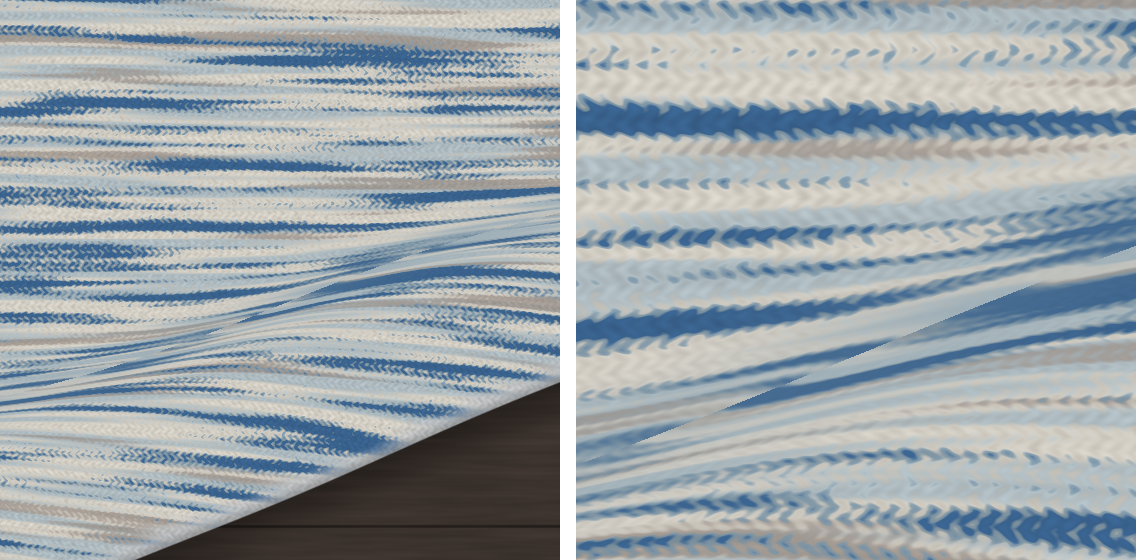
Left, the full canvas; right, a detail of the centre.
Reproduce this texture procedurally as a WebGL 1 fragment shader.

```glsl
precision highp float;
uniform vec2 u_resolution;

#define STRIPE_FREQ 36.0
#define THREAD_FREQ 92.0
#define KNIT_FREQ 84.0
#define ROW_FREQ 54.0
#define KNIT_DEPTH 0.05
#define PINCH_ABOVE 0.0013
#define PINCH_BELOW 0.0022
#define FOLD_WIDTH 0.02
#define SEAM_Y 0.06

const float TAU = 6.28318;
const vec3 CREAM = vec3(0.83, 0.81, 0.77);
const vec3 PALE = vec3(0.68, 0.73, 0.75);
const vec3 TAUPE = vec3(0.61, 0.57, 0.54);
const vec3 STEEL = vec3(0.46, 0.56, 0.63);
const vec3 BLUE = vec3(0.22, 0.38, 0.55);
const vec3 RIM = vec3(0.74, 0.75, 0.76);
const vec3 WOOD = vec3(0.22, 0.187, 0.168);

vec2 gradientAt(vec2 cell) {
  vec3 p = fract(cell.xyx * vec3(0.1031, 0.1030, 0.0973));
  p += dot(p, p.yzx + 33.33);
  float angle = TAU * fract((p.x + p.y) * p.z);
  return vec2(cos(angle), sin(angle));
}

float gradientNoise(vec2 p) {
  vec2 i = floor(p), f = fract(p);
  vec2 w = f * f * f * (f * (f * 6.0 - 15.0) + 10.0);
  vec2 e = vec2(1.0, 0.0);
  float low = mix(dot(gradientAt(i), f), dot(gradientAt(i + e), f - e), w.x);
  float high = mix(dot(gradientAt(i + e.yx), f - e.yx),
                   dot(gradientAt(i + 1.0), f - 1.0), w.x);
  return mix(low, high, w.y);
}

float foldLine(float x) {
  return 0.29 + 0.33 * x - 0.012 * sin(TAU * x);
}

float rugEdge(float x) {
  return 0.42 * (x - 0.247) + 0.003 * sin(9.0 * x);
}

// x: coordinate across the stripes, y: how strongly they are squeezed
vec2 stripeFlow(vec2 p) {
  float d = p.y - foldLine(p.x);
  float soft = sqrt(d * d + FOLD_WIDTH * FOLD_WIDTH);
  float above = step(0.0, d);
  float pinch = mix(PINCH_BELOW, PINCH_ABOVE, above);
  float v = mix(p.y + 0.13 * p.x + pinch / soft + 3.0,
                p.y + 0.02 * p.x - pinch / soft, above);
  v += 0.003 * gradientNoise(vec2(p.x * 3.0, v * 7.0));
  return vec2(v, 1.0 + pinch / (soft * soft));
}

vec3 rugColor(vec2 p) {
  vec2 flow = stripeFlow(p);
  float v = flow.x;
  float detail = 1.0 / flow.y;

  // Chevron knit and loose fibres
  float chevron = abs(fract(v * ROW_FREQ) - 0.5);
  float knit = cos(TAU * (KNIT_FREQ * p.x + 1.4 * chevron)) * detail;
  float fibre = gradientNoise(vec2(p.x * 80.0, v * 150.0)) * detail;
  float stipple = KNIT_DEPTH * 1.6 * knit + 0.22 * fibre;

  // Stripes, broken lengthwise
  float broad = gradientNoise(vec2(p.x * 1.7 + 4.3, v * STRIPE_FREQ));
  float thin = gradientNoise(vec2(p.x * 3.2, v * THREAD_FREQ + 17.0)) * sqrt(detail);
  float breaks = gradientNoise(vec2(p.x * 7.0, v * STRIPE_FREQ + 51.0));
  float ink = broad + 0.42 * thin + 0.22 * breaks + stipple;
  float warm = gradientNoise(vec2(p.x * 1.3 + 9.0, v * 23.0 + 80.0)) + 0.35 * thin;
  float cool = gradientNoise(vec2(p.x * 2.0, v * 48.0 + 140.0)) + 0.4 * thin;
  float blur = 0.05 + 0.012 * flow.y;

  vec3 color = mix(CREAM, PALE, smoothstep(-0.14, 0.16, cool + stipple));
  color = mix(color, TAUPE, 0.8 * smoothstep(0.14, 0.3, warm + 0.6 * stipple));
  color = mix(color, STEEL, 0.85 * smoothstep(0.12 - blur, 0.12 + blur, ink));
  color = mix(color, BLUE, smoothstep(0.25 - blur, 0.25 + blur, ink));

  // Shaded crease and plain rolled rim
  float d = p.y - foldLine(p.x);
  color = mix(color, STEEL, 0.22 * exp(-d * d / 0.0012));
  float rim = p.y - rugEdge(p.x);
  color = mix(color, RIM, 0.85 * (1.0 - smoothstep(0.012, 0.05, rim + 0.03 * broad)));
  color *= 1.0 + 0.035 * knit + 0.1 * fibre;
  return color * mix(0.82, 1.0, smoothstep(0.0, 0.022, rim));
}

vec3 floorColor(vec2 p) {
  float plank = step(SEAM_Y, p.y);
  float grain = gradientNoise(vec2(p.x * 4.0 + plank * 7.3, p.y * 55.0));
  grain += 0.6 * gradientNoise(vec2(p.x * 11.0, p.y * 150.0 + 30.0));
  float seam = 1.0 - smoothstep(0.001, 0.004, abs(p.y - SEAM_Y));
  float shadow = smoothstep(0.0, 0.09, rugEdge(p.x) - p.y);
  return WOOD * (1.0 + 0.16 * grain) * mix(0.72, 1.06, shadow) * (1.0 - 0.4 * seam);
}

void main() {
  vec2 p = gl_FragCoord.xy / u_resolution;
  float onRug = smoothstep(-0.002, 0.002, p.y - rugEdge(p.x));
  gl_FragColor = vec4(mix(floorColor(p), rugColor(p), onRug), 1.0);
}
```
